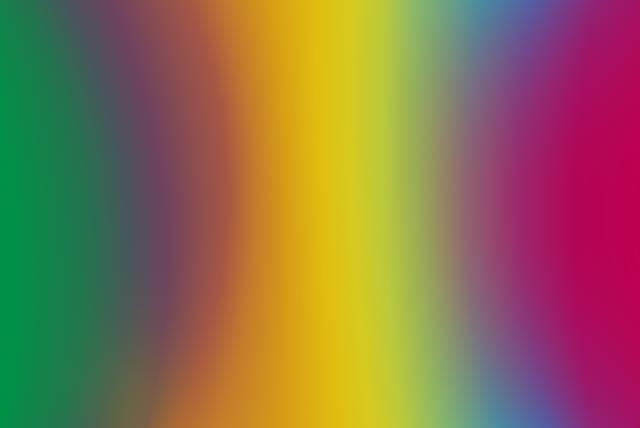
Write a WebGL 2 fragment shader that draws this background.

```glsl
#version 300 es
precision highp float;
// A soft spectrum of upright bands: green, plum, amber, yellow, blue, magenta.
// One colour ramp runs across the canvas; its stops bend along parabolas with
// height, and a crimson core replaces the blue at mid height on the right.
uniform vec2 u_resolution;
out vec4 outColor;

#define WAIST 0.45                      // depth of the bend, from the top
#define STOPS 15
#define CORE_START 10                   // first stop tinted by the core
#define GLOW_CENTRE vec2(0.225, 0.0)
#define GLOW_SIZE vec2(0.085, 0.22)
#define GLOW_TINT vec3(0.05, 0.11, -0.10)

// Stop positions across the width at the top, waist and bottom
const vec3 bend[STOPS] = vec3[](
  vec3(-0.052, 0.013, 0.000), vec3(0.042, 0.130, 0.094), vec3(0.104, 0.199, 0.154),
  vec3(0.172, 0.254, 0.228), vec3(0.297, 0.354, 0.276), vec3(0.354, 0.398, 0.341),
  vec3(0.419, 0.445, 0.440), vec3(0.492, 0.500, 0.527), vec3(0.549, 0.549, 0.581),
  vec3(0.602, 0.599, 0.630), vec3(0.651, 0.651, 0.690), vec3(0.755, 0.729, 0.781),
  vec3(0.833, 0.810, 0.853), vec3(0.931, 0.898, 0.927), vec3(1.009, 1.000, 1.009));

// Ramp colours, left to right
const vec3 ramp[STOPS] = vec3[](
  vec3(0.00, 0.57, 0.28), vec3(0.14, 0.45, 0.31), vec3(0.29, 0.33, 0.36),
  vec3(0.43, 0.26, 0.37), vec3(0.65, 0.34, 0.27), vec3(0.76, 0.48, 0.18),
  vec3(0.84, 0.61, 0.09), vec3(0.88, 0.74, 0.06), vec3(0.84, 0.79, 0.12),
  vec3(0.73, 0.79, 0.23), vec3(0.53, 0.72, 0.42), vec3(0.28, 0.54, 0.63),
  vec3(0.32, 0.37, 0.64), vec3(0.56, 0.14, 0.46), vec3(0.66, 0.06, 0.38));

// Colours of the last stops at the waist
const vec3 core[STOPS - CORE_START] = vec3[](
  vec3(0.61, 0.67, 0.33), vec3(0.56, 0.39, 0.44), vec3(0.61, 0.16, 0.42),
  vec3(0.70, 0.02, 0.34), vec3(0.75, 0.00, 0.31));

// Weights of a parabola through the top, waist and bottom
vec3 bendWeights(float depth) {
  return vec3((depth - WAIST) * (depth - 1.0) / WAIST,
              depth * (1.0 - depth) / (WAIST * (1.0 - WAIST)),
              depth * (depth - WAIST) / (1.0 - WAIST));
}

vec3 stopColor(int i, float coreAmount) {
  if (i < CORE_START) return ramp[i];
  return mix(ramp[i], core[i - CORE_START], coreAmount);
}

void main() {
  vec2 uv = gl_FragCoord.xy / u_resolution;
  vec3 weights = bendWeights(1.0 - uv.y);
  float coreAmount = clamp(weights.y, 0.0, 1.0);

  // Walk the ramp, blending between neighbouring stops
  vec3 color = ramp[0];
  float left = dot(weights, bend[0]);
  for (int i = 1; i < STOPS; i++) {
    float right = dot(weights, bend[i]);
    float blend = clamp((uv.x - left) / (right - left), 0.0, 1.0);
    color = mix(color, stopColor(i, coreAmount), blend);
    left = right;
  }

  // Olive warmth at the foot of the plum band
  vec2 offset = (uv - GLOW_CENTRE) / GLOW_SIZE;
  color += GLOW_TINT * exp(-dot(offset, offset));

  outColor = vec4(clamp(color, 0.0, 1.0), 1.0);
}
```
